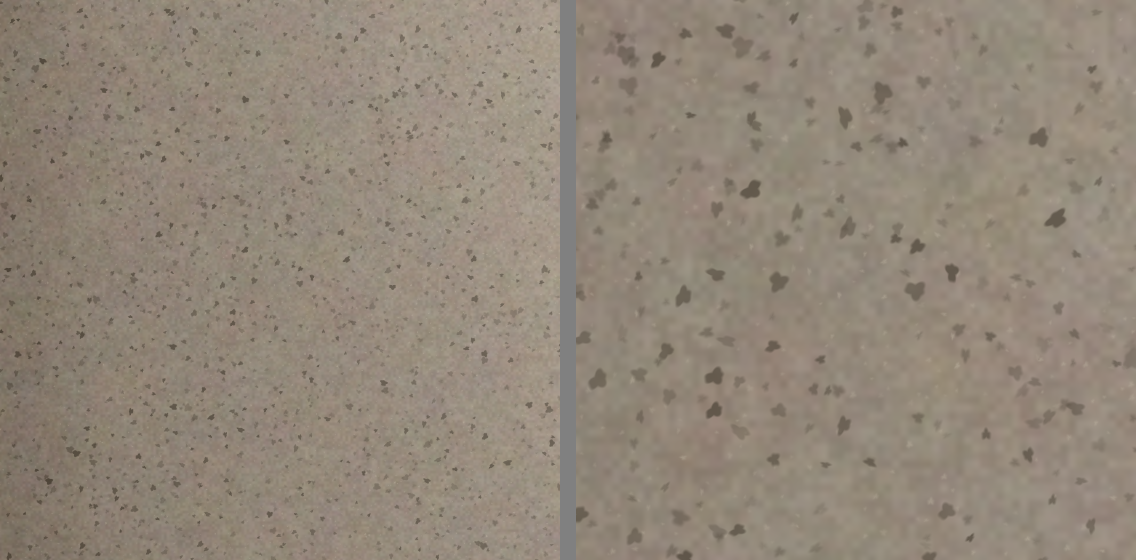
Left: the whole. Right: its middle third, enlarged.
A Shadertoy shader for this texture:

```glsl
const vec3 STONE = vec3(0.586, 0.540, 0.485);
const vec3 SPECK = vec3(0.345, 0.310, 0.262);
const vec3 FLECK = vec3(0.725, 0.685, 0.615);

vec3 hash3(vec2 cell, float seed) {
    vec3 p = fract(vec3(cell.xyx + seed * 17.3) * vec3(0.1031, 0.1030, 0.0973));
    p += dot(p, p.yxz + 33.33);
    return fract((p.xxy + p.yzz) * p.zyx);
}

// Smoothly blended random cells, three independent channels in -0.5..0.5
vec3 cellNoise(vec2 p, float seed) {
    vec2 i = floor(p), f = fract(p);
    f = f * f * (3.0 - 2.0 * f);
    vec3 low = mix(hash3(i, seed), hash3(i + vec2(1, 0), seed), f.x);
    vec3 high = mix(hash3(i + vec2(0, 1), seed), hash3(i + vec2(1, 1), seed), f.x);
    return mix(low, high, f.y) - 0.5;
}

// Opacity of irregular chips scattered one per cell; radii in canvas units
float chips(vec2 uv, float cells, float density, vec2 radii, float blur, float seed) {
    vec2 home = floor(uv * cells);
    float cover = 0.0;
    for (int y = -1; y <= 1; y++)
    for (int x = -1; x <= 1; x++) {
        vec2 cell = home + vec2(x, y);
        vec3 place = hash3(cell, seed);
        vec3 look = hash3(cell, seed + 5.0);
        vec2 center = (cell + place.xy) / cells;
        float cluster = cellNoise(center * 13.0, seed + 9.0).x;
        if (place.z > density * (1.0 + 1.3 * cluster)) continue;

        // Rotated, stretched outline with a wobbling rim
        float turn = 0.5 + 2.4 * (look.x - 0.5);
        vec2 d = uv - center;
        d = mat2(cos(turn), -sin(turn), sin(turn), cos(turn)) * d;
        d.y *= 1.0 + 0.7 * look.y;
        float angle = atan(d.y, d.x + 1e-6);
        float rim = 1.0 + 0.18 * sin(3.0 * angle + 6.3 * look.z)
                        + 0.12 * sin(5.0 * angle + 6.3 * place.x);
        float radius = mix(radii.x, radii.y, look.z * look.z) * rim;
        float opacity = mix(0.35, 0.95, fract(look.y * 7.0 + look.z));
        cover = max(cover, opacity * (1.0 - smoothstep(-blur, blur, length(d) - radius)));
    }
    return cover;
}

// Light falling from the right, dimmer toward the lower left
float lighting(vec2 uv) {
    float side = 0.105 * (uv.x - 0.5) + 0.035 * (uv.y - 0.5);
    float edge = -0.035 * (1.0 - smoothstep(0.0, 0.22, uv.x));
    return side + edge + 0.006 * sin(5.0 * uv.x + 3.0 * uv.y);
}

void mainImage(out vec4 fragColor, in vec2 fragCoord) {
    vec2 uv = fragCoord / iResolution.y;
    float pixel = 1.0 / iResolution.y;
    float blur = max(0.0014, pixel);

    // Ground with faint coloured mottling and fine grit
    vec3 color = STONE;
    color += 0.022 * cellNoise(uv * 22.0, 1.0);
    color += 0.035 * cellNoise(uv * 75.0, 2.0).x;
    color += 0.055 * cellNoise(uv * 210.0, 3.0).x + 0.018 * cellNoise(uv * 120.0, 4.0);

    // Pale flecks, then faint and strong dark chips
    float pale = chips(uv, 95.0, 0.30, vec2(0.0006, 0.0018), blur, 11.0);
    float faint = chips(uv, 58.0, 0.36, vec2(0.0018, 0.0048), blur * 1.4, 23.0);
    float strong = chips(uv, 42.0, 0.44, vec2(0.0026, 0.0066), blur, 37.0);
    color = mix(color, FLECK, 0.55 * pale);
    color = mix(color, SPECK, 0.50 * faint);
    color = mix(color, SPECK, 0.88 * strong);

    color += lighting(uv);
    fragColor = vec4(clamp(color, 0.0, 1.0), 1.0);
}
```
